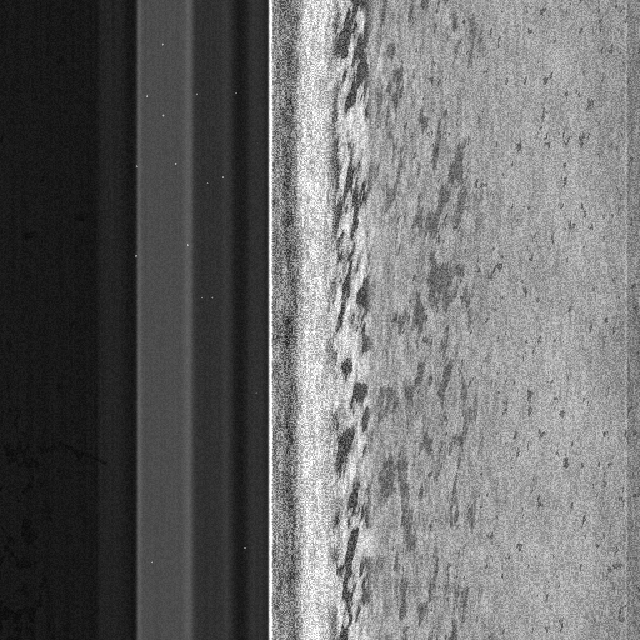
Write a three.js fragment shader that draws this texture.

```glsl
// Grey scan: dark vertical bands on the left, a bright rim, and streaked grainy ground on the right
#define GRAIN_CELLS 512.0
#define RIM_X 0.4225
#define DARK_GRAIN 0.055
#define LIGHT_GRAIN 0.30
#define STREAK_TONE 0.25
#define STREAK_SLANT 0.16
#define FLECK_TONE 0.33
#define STAIN_TONE 0.055

varying vec2 vUv;

float hash(vec2 p) {
  vec3 q = fract(vec3(p.xyx) * 0.1031);
  q += dot(q, q.yzx + 33.33);
  return fract((q.x + q.y) * q.z);
}

float noise(vec2 p) {
  vec2 i = floor(p), f = fract(p);
  f = f * f * (3.0 - 2.0 * f);
  return mix(mix(hash(i), hash(i + vec2(1.0, 0.0)), f.x),
             mix(hash(i + vec2(0.0, 1.0)), hash(i + 1.0), f.x), f.y);
}

float fbm(vec2 p) {
  float sum = 0.0, gain = 0.533;
  for (int i = 0; i < 4; i++) {
    sum += gain * noise(p);
    p = p * 2.03 + 17.3;
    gain *= 0.5;
  }
  return sum;
}

// Moves the tone to a new level across a soft vertical edge
void shift(inout float tone, float x, float edge, float soft, float level) {
  tone = mix(tone, level, smoothstep(edge - soft, edge + soft, x));
}

float ridge(float x, float center, float width) {
  float d = (x - center) / width;
  return exp(-d * d);
}

float window(float x, float a, float b, float soft) {
  return smoothstep(a - soft, a + soft, x) * (1.0 - smoothstep(b - soft, b + soft, x));
}

float segment(vec2 p, vec2 a, vec2 b) {
  vec2 d = b - a;
  return length(p - a - d * clamp(dot(p - a, d) / dot(d, d), 0.0, 1.0));
}

float darkBands(float x) {
  float tone = 0.092;
  shift(tone, x, 0.154, 0.004, 0.135);
  shift(tone, x, 0.195, 0.012, 0.09);
  shift(tone, x, 0.214, 0.004, 0.295);
  shift(tone, x, 0.302, 0.007, 0.185);
  shift(tone, x, 0.364, 0.010, 0.105);
  shift(tone, x, 0.386, 0.010, 0.185);
  shift(tone, x, 0.414, 0.006, 0.13);
  tone += 0.07 * ridge(x, 0.217, 0.004) + 0.06 * ridge(x, 0.294, 0.006);
  return tone + 0.03 * ridge(x, 0.354, 0.008);
}

float lightBands(vec2 p) {
  float x = p.x + 0.008 * (noise(vec2(p.x * 30.0, p.y * 7.0)) - 0.5);
  float tone = 0.52;
  shift(tone, x, 0.446, 0.006, 0.42);
  shift(tone, x, 0.466, 0.012, 0.82);
  shift(tone, x, 0.512, 0.014, 0.67);
  shift(tone, x, 0.590, 0.020, 0.61);
  shift(tone, x, 0.790, 0.060, 0.64);
  shift(tone, x, 0.940, 0.050, 0.57);
  shift(tone, p.x, 0.978, 0.003, 0.50);
  return tone + 0.12 * ridge(p.x, 0.978, 0.0015);
}

// Ink-like stains and one scratch in the dark margin
float stains(vec2 p) {
  float low = 1.0 - smoothstep(0.1, 0.62, p.y);
  float side = 1.0 - smoothstep(0.03, 0.18, p.x);
  float s = smoothstep(0.70, 0.78, fbm(p * vec2(75.0, 50.0)) + 0.15 * low * side - 0.04) * side;
  float wobble = 0.004 * (noise(p * 180.0) - 0.5);
  float d = segment(p, vec2(0.095, 0.307), vec2(0.163, 0.276)) - 0.002;
  d = min(d, segment(p, vec2(0.113, 0.300), vec2(0.125, 0.285)) - 0.003);
  d = min(d, segment(p, vec2(0.041, 0.631), vec2(0.050, 0.633)) - 0.005);
  d = min(d, segment(p, vec2(0.122, 0.659), vec2(0.128, 0.659)) - 0.004);
  return max(s, 1.0 - smoothstep(-0.001, 0.002, d + wobble));
}

void main() {
  vec2 p = vUv;
  float grain = hash(floor(p * GRAIN_CELLS)) - 0.5;
  float lines = noise(vec2(p.x * 330.0, p.y * 3.0)) - 0.5;

  // Dark side: bands, stains, sparse bright dust
  float dark = darkBands(p.x) + 0.02 * lines;
  dark = mix(dark, STAIN_TONE, 0.8 * stains(p));
  vec2 cell = p * 64.0;
  vec2 seed = floor(cell);
  vec2 spot = 0.2 + 0.6 * vec2(hash(seed + 3.1), hash(seed + 8.7));
  float dust = step(0.99, hash(seed + 41.0)) * (1.0 - smoothstep(0.06, 0.13, length(fract(cell) - spot)));
  dark += 0.4 * dust * window(p.x, 0.2, 0.4, 0.005) + DARK_GRAIN * grain;

  // Light side: soft clouds and fine vertical fibre
  float light = lightBands(p) + 0.10 * (fbm(p * vec2(14.0, 9.0)) - 0.5);
  float fibre = fbm(vec2(p.x * 210.0, p.y * 38.0)) - 0.5;
  light += fibre * mix(0.38, 0.16, smoothstep(0.55, 0.85, p.x));

  // Slanted streaks: dense in the torn strip, sparse beyond it
  vec2 q = vec2(p.x - STREAK_SLANT * p.y, p.y);
  float torn = window(p.x, 0.520, 0.578, 0.012);
  float sparse = window(p.x, 0.585, 0.745, 0.03);
  float streak = fbm(q * vec2(95.0, 26.0) + 5.0) + 0.10 * (noise(p * vec2(20.0, 12.0)) - 0.5);
  float cover = smoothstep(0.49, 0.61, streak) * torn;
  cover = max(cover, 0.65 * smoothstep(0.57, 0.72, streak) * sparse);
  light += 0.13 * torn * (1.0 - smoothstep(0.36, 0.48, streak));
  light = mix(light, STREAK_TONE, 0.85 * cover);

  // Small dark flecks over the plain ground
  float fleck = smoothstep(0.70, 0.79, fbm(q * vec2(135.0, 62.0) + 71.0));
  light = mix(light, FLECK_TONE, 0.75 * fleck * smoothstep(0.58, 0.64, p.x));
  light += LIGHT_GRAIN * grain * mix(1.3, 0.75, smoothstep(0.48, 0.60, p.x));

  // Join at the bright rim
  float tone = mix(dark, light, smoothstep(RIM_X - 0.003, RIM_X + 0.001, p.x));
  tone += 0.75 * ridge(p.x, RIM_X, 0.0025);
  gl_FragColor = vec4(vec3(clamp(tone, 0.0, 1.0)), 1.0);
}
```
